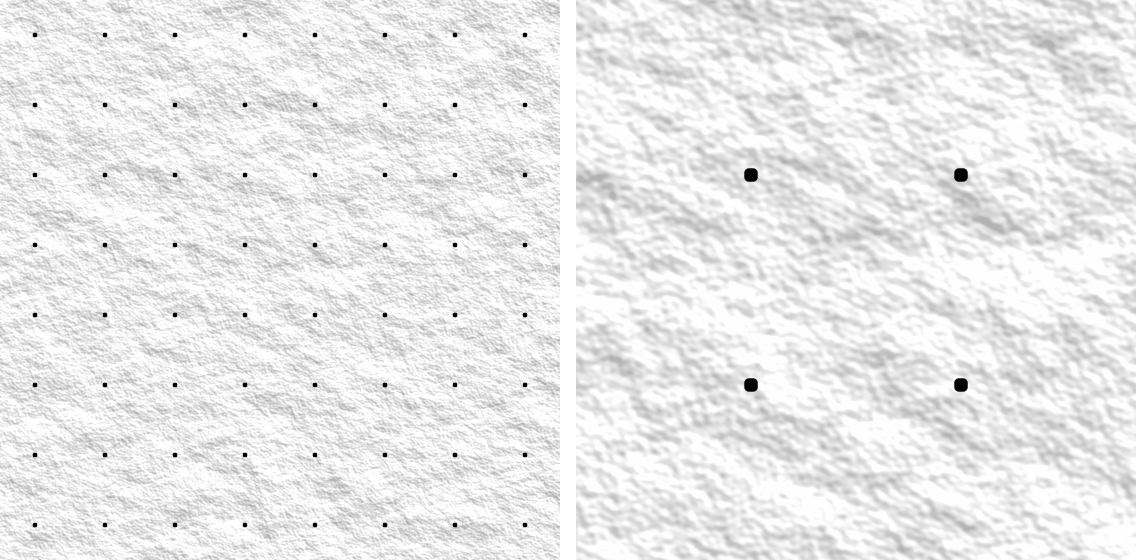
Left: the whole. Right: its middle third, enlarged.
Give the GLSL for this pattern, as a Shadertoy shader.

```glsl
vec2 randomGradient(vec2 cell) {
    vec3 h = fract(cell.xyx * vec3(0.1031, 0.1030, 0.0973));
    h += dot(h, h.yzx + 33.33);
    float angle = 6.2832 * fract((h.x + h.y) * h.z);
    return vec2(cos(angle), sin(angle));
}

float gradientNoise(vec2 p) {
    vec2 cell = floor(p), f = fract(p);
    vec2 blend = f * f * f * (f * (f * 6.0 - 15.0) + 10.0);
    vec2 e = vec2(0.0, 1.0);
    float a = dot(randomGradient(cell), f);
    float b = dot(randomGradient(cell + e.yx), f - e.yx);
    float c = dot(randomGradient(cell + e.xy), f - e.xy);
    float d = dot(randomGradient(cell + e.yy), f - e.yy);
    return mix(mix(a, b, blend.x), mix(c, d, blend.x), blend.y);
}

// Slope of crumpled paper towards a light, strongest in the fine grain
float paperRelief(vec2 uv) {
    vec2 p = mat2(0.82, 0.24, -0.21, 0.97) * uv * 12.0;
    float relief = 0.0, weight = 0.7;
    for (int octave = 0; octave < 5; octave++) {
        relief += weight * (gradientNoise(p + vec2(0.0, 0.4)) - gradientNoise(p));
        p = mat2(0.998, 0.06, -0.06, 0.998) * p * 2.07 + vec2(17.3, 41.7);
        weight *= 1.18;
    }
    return relief;
}

// Rounded square centred in each grid cell
float dotDistance(vec2 uv) {
    vec2 offset = abs(fract(uv * 8.0) - 0.5) / 8.0;
    return length(max(offset - 0.0012, 0.0)) - 0.0028;
}

void mainImage(out vec4 fragColor, in vec2 fragCoord) {
    vec2 uv = fragCoord / iResolution.y;
    float pixel = 1.0 / iResolution.y;

    // Paper, with highlights clipped near white
    float shade = clamp(0.927 + 0.15 * paperRelief(uv), 0.7, 0.995);

    // Black dot grid
    float ink = smoothstep(0.7 * pixel, -0.7 * pixel, dotDistance(uv));
    fragColor = vec4(vec3(mix(shade, 0.01, ink)), 1.0);
}
```
